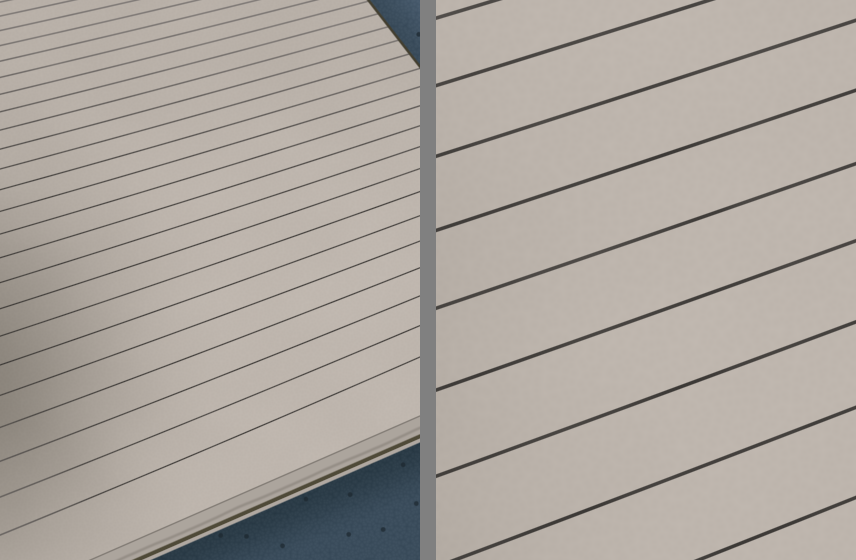
Left, the full canvas; right, a detail of the centre.
Write a WebGL 2 fragment shader that draws this pattern.

```glsl
#version 300 es
precision highp float;
uniform vec2 u_resolution;
out vec4 outColor;

const vec3 PAPER = vec3(0.75, 0.717, 0.685);
const vec3 PAPER_SHADE = vec3(0.53, 0.505, 0.47);
const vec3 INK = vec3(0.20, 0.19, 0.18);
const vec3 FADED_INK = vec3(0.47, 0.45, 0.44);
const vec3 OLIVE = vec3(0.31, 0.29, 0.22);
const vec3 DESK = vec3(0.23, 0.30, 0.36);
const vec3 DESK_SHADE = vec3(0.165, 0.23, 0.275);

vec2 hash2(vec2 cell) {
    vec3 h = fract(cell.xyx * vec3(0.1031, 0.1030, 0.0973));
    h += dot(h, h.yzx + 33.33);
    return fract((h.xx + h.yz) * h.zy);
}

// Distance to the nearest scattered point
float cellular(vec2 p) {
    vec2 cell = floor(p);
    vec2 local = fract(p);
    float nearest = 2.0;
    for (int j = -1; j <= 1; j++) {
        for (int i = -1; i <= 1; i++) {
            vec2 offset = vec2(i, j);
            nearest = min(nearest, length(offset + hash2(cell + offset) - local));
        }
    }
    return nearest;
}

float layeredSines(vec2 p) {
    float sum = 0.0;
    float amplitude = 0.5;
    for (int i = 0; i < 4; i++) {
        sum += amplitude * sin(p.x + 1.7 * sin(p.y)) * cos(p.y - 0.8 * p.x);
        p = mat2(1.6, 1.2, -1.2, 1.6) * p + 1.3;
        amplitude *= 0.5;
    }
    return sum;
}

float band(float d, float start, float end, float soft) {
    return smoothstep(start - soft, start + soft, d) * (1.0 - smoothstep(end - soft, end + soft, d));
}

// Rule number in perspective, zero at the lowest rule; y runs downward
float ruleIndex(vec2 p) {
    float rise = 1.274 - 0.424 * p.x + 0.0156 * p.x * (1.0 - p.x) - p.y;
    float depth = mix(0.05503, 0.05262, p.x) + mix(0.02985, 0.02858, p.x) * p.y;
    return rise / depth;
}

vec3 paperColor(vec2 p) {
    vec2 fromShade = (p - vec2(-0.06, 0.92)) / vec2(0.36, 0.50);
    float shade = 0.95 * exp(-1.3 * dot(fromShade, fromShade));
    shade += 0.12 * (1.0 - smoothstep(0.0, 0.5, p.y));
    vec3 color = mix(PAPER, PAPER_SHADE, shade);
    float stain = 0.010 * layeredSines(p * 9.0);
    float fiber = 0.012 * (cellular(p * 150.0) - 0.5);
    return color + stain + fiber;
}

vec3 addRules(vec3 color, vec2 p, float px) {
    float n = ruleIndex(p);
    float slope = length(vec2(dFdx(n), dFdy(n))) / px;
    float rule = max(round(n), 0.0);
    float d = abs(n - rule) / slope;
    float far = smoothstep(0.55, 0.0, p.y);
    float nearLeft = smoothstep(0.35, 0.0, p.x) * smoothstep(0.8, 1.25, p.y);
    float wear = 0.10 * layeredSines(vec2(p.x * 19.0 + rule * 3.7, rule));
    float halfWidth = 0.0014 + 0.0005 * max(far, nearLeft);
    float soft = max(0.8 * px, 0.0004 + 0.0008 * max(far, nearLeft));
    float cover = 1.0 - smoothstep(halfWidth - soft, halfWidth + soft, d);
    vec3 ink = mix(INK, FADED_INK, max(far, 0.7 * nearLeft));
    return mix(color, ink, cover * (0.87 + wear));
}

vec3 deskColor(vec2 p, float gap) {
    float light = smoothstep(0.0, 0.13, gap) + 0.9 * smoothstep(0.6, 0.2, p.y);
    vec3 color = mix(DESK_SHADE, DESK, light);
    color += 0.035 * (0.5 - cellular(p * 130.0));
    float speck = 1.0 - smoothstep(0.03, 0.07, cellular(p * 9.0 + 4.0));
    return mix(color, DESK_SHADE * 0.65, 0.7 * speck);
}

// Stacked sheets and cover below the front edge of the page
vec3 addPageStack(vec3 color, vec2 p, float d, float px) {
    float wobble = 0.0025 * layeredSines(p * vec2(14.0, 4.0));
    color = mix(color, PAPER * 0.90, band(d, 0.0, 0.040, px));
    color = mix(color, PAPER_SHADE * 0.72, 0.85 * band(d, -0.0008, 0.0014, px));
    color = mix(color, PAPER_SHADE * 0.95, 0.8 * band(d + wobble, 0.025, 0.029, 2.0 * px));
    color = mix(color, OLIVE, band(d, 0.040, 0.050, px));
    return mix(color, PAPER * 0.92, band(d, 0.050, 0.058, px));
}

void main() {
    vec2 p = vec2(gl_FragCoord.x, u_resolution.y - gl_FragCoord.y) / u_resolution.x;
    float px = 1.0 / u_resolution.x;

    // Signed distances past the front and right page edges
    float front = 0.916 * (p.y - 0.990 - 0.437 * (1.0 - p.x));
    float side = dot(p - vec2(0.873, 0.0), vec2(0.790, -0.613));

    vec3 color = addRules(paperColor(p), p, px);
    color = addPageStack(color, p, front, px);
    vec3 desk = deskColor(p, max(front - 0.058, side));
    desk = mix(desk, OLIVE * 0.85, band(side, -0.002, 0.006, px));
    float outside = max(smoothstep(-px, px, front - 0.058), smoothstep(-px, px, side));
    outColor = vec4(mix(color, desk, outside), 1.0);
}
```
